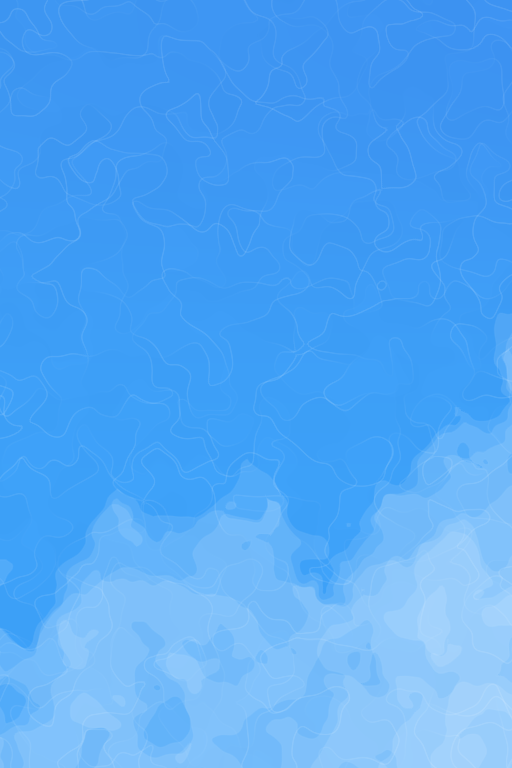
This background is drawn by a Shadertoy shader. Its source:

```glsl
// A clear blue sky above a bank of cut-paper clouds that rises to the right.
// Translucent white layers are cut from a warped height profile with noise;
// faint contour lines of gradient noise wander over the sky.

#define LAYERS 8
#define LAYER_ALPHA 0.10
#define LAYER_NOISE 2.5
#define CLOUD_DEPTH 0.06
#define CLOUD_TONE 3.2
#define WARP 0.046
#define LINE_SCALE 13.0
#define LINE_WIDTH 0.0003
#define LINE_ALPHA 0.10
#define SKY_TOP vec3(0.240, 0.592, 0.950)
#define SKY_LOW vec3(0.242, 0.632, 0.974)

const int STEPS = 16;

// Height of the cloud edge at even steps from left to right
const float skyline[17] = float[](
    0.27, 0.235, 0.285, 0.325, 0.36, 0.33, 0.33, 0.35, 0.38,
    0.335, 0.28, 0.31, 0.35, 0.40, 0.45, 0.52, 0.61);

// Light and dark areas of the bank: centre, radius, added tone
const int SPOTS = 11;
const vec4 spots[11] = vec4[](
    vec4(0.618, 0.212, 0.110, 2.6), vec4(0.618, 0.030, 0.130, 2.8),
    vec4(0.508, 0.220, 0.055, 1.3), vec4(0.650, 0.410, 0.100, -1.2),
    vec4(0.020, 0.200, 0.042, -3.5), vec4(0.013, 0.088, 0.035, -3.0),
    vec4(0.221, 0.070, 0.030, -1.6), vec4(0.414, 0.247, 0.020, -3.0),
    vec4(0.234, 0.212, 0.035, 1.0), vec4(0.150, 0.120, 0.080, 1.0),
    vec4(0.628, 0.475, 0.022, -3.0));

vec2 gradient(vec2 cell) {
    vec3 h = fract(cell.xyx * vec3(0.1031, 0.1030, 0.0973));
    h += dot(h, h.yzx + 33.33);
    float angle = 6.2832 * fract((h.x + h.y) * h.z);
    return vec2(cos(angle), sin(angle));
}

float gradientNoise(vec2 p) {
    vec2 i = floor(p), f = p - i;
    vec2 u = f * f * f * (f * (f * 6.0 - 15.0) + 10.0);
    vec2 e = vec2(1.0, 0.0);
    float low = mix(dot(gradient(i), f),
                    dot(gradient(i + e), f - e), u.x);
    float high = mix(dot(gradient(i + e.yx), f - e.yx),
                     dot(gradient(i + 1.0), f - 1.0), u.x);
    return mix(low, high, u.y);
}

vec2 noise2(vec2 p) {
    return vec2(gradientNoise(p), gradientNoise(p + vec2(37.2, 11.7)));
}

float skylineHeight(float x) {
    float s = clamp(x, 0.0, 0.9999) * float(STEPS);
    int i = int(s);
    return mix(skyline[i], skyline[i + 1], fract(s));
}

// Number of cloud layers expected at a point
float cloudTone(vec2 p) {
    float depth = max(skylineHeight(p.x * 1.5) - p.y, -0.15);
    float tone = 0.5 + CLOUD_TONE * (1.0 - exp(-depth / CLOUD_DEPTH));
    for (int i = 0; i < SPOTS; i++) {
        vec2 q = (p - spots[i].xy) / spots[i].z;
        tone += spots[i].w * exp(-dot(q, q));
    }
    return tone;
}

// Thin line along the zero contour of a field
float contour(float field, float pixel) {
    float slope = max(length(vec2(dFdx(field), dFdy(field))), 1e-5);
    float dist = abs(field) * pixel / slope;
    return 1.0 - smoothstep(LINE_WIDTH, LINE_WIDTH + pixel, dist);
}

void mainImage(out vec4 fragColor, in vec2 fragCoord) {
    vec2 uv = fragCoord / iResolution.xy;
    vec2 p = uv * vec2(2.0 / 3.0, 1.0);
    float pixel = 1.0 / iResolution.y;

    // Sky: slightly deeper toward the upper right
    vec3 color = mix(SKY_LOW, SKY_TOP, smoothstep(0.35, 0.95, uv.y));
    color.g -= 0.014 * uv.x * smoothstep(0.5, 1.0, uv.y);

    // Faint contour lines and flat patches of tone
    vec2 bent = p + 0.035 * noise2(p * 21.0 + 5.0);
    for (int i = 0; i < 3; i++) {
        vec2 offset = vec2(17.3, 8.9) * float(i);
        float field = gradientNoise(bent * LINE_SCALE + offset) - 0.04;
        float fade = smoothstep(-0.3, 0.3, gradientNoise(p * 7.0 + offset.yx));
        color += 0.004 * smoothstep(-0.02, 0.02, field) - 0.002;
        color = mix(color, vec3(1.0),
                    LINE_ALPHA * fade * contour(field, pixel));
    }

    // Cloud layers: each has its own cut and a pale rim
    vec2 warped = p + WARP * noise2(p * 16.0) + 0.014 * noise2(p * 39.0);
    float tone = cloudTone(warped);
    for (int i = 0; i < LAYERS; i++) {
        float level = float(i);
        float amount = LAYER_NOISE * min(0.4 + 0.3 * level, 1.0);
        float cut = gradientNoise(warped * 14.0 + level * vec2(7.3, 3.9));
        float field = tone - level - 0.5 + amount * cut;
        float edge = max(fwidth(field), 1e-5);
        float cover = smoothstep(-edge, edge, field);
        float rim = 0.04 * contour(field, pixel);
        color = mix(color, vec3(1.0), LAYER_ALPHA * cover + rim);
    }

    fragColor = vec4(clamp(color, 0.0, 1.0), 1.0);
}
```
